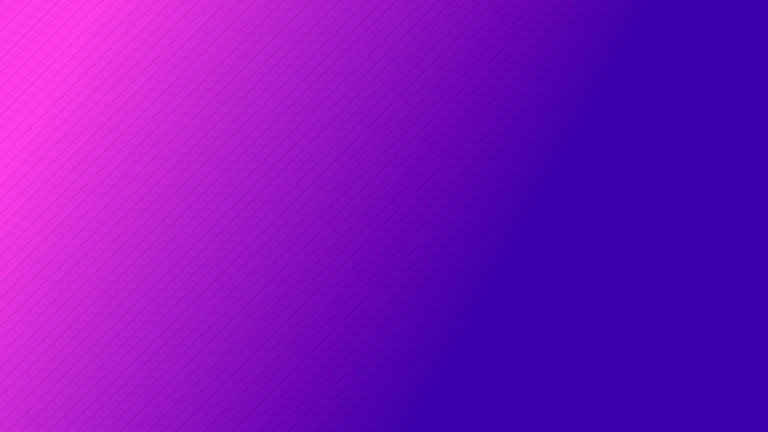
Give the GLSL for this background, as a Shadertoy shader.

```glsl
#define PINK vec3(1.0, 0.24, 0.91)
#define VIOLET vec3(0.43, 0.02, 0.72)
#define INDIGO vec3(0.245, 0.0, 0.67)
#define SLANT 0.56
#define RAMP_START 0.21
#define RAMP_END 1.50
#define VIOLET_STOP 0.76
#define STRIPE_PERIOD 0.0325
#define STRIPE_WIDTH 0.0085
#define STRIPE_SHADE 0.045

// Three-stop colour ramp, flat beyond both ends
vec3 rampColor(float t) {
    vec3 upper = mix(PINK, VIOLET, clamp(t / VIOLET_STOP, 0.0, 1.0));
    float lower = clamp((t - VIOLET_STOP) / (1.0 - VIOLET_STOP), 0.0, 1.0);
    return mix(upper, INDIGO, lower);
}

// Coverage of thin diagonal lines rising to the right
float stripeMask(vec2 p, float pixel) {
    float across = p.x - p.y;
    float offset = abs(mod(across, STRIPE_PERIOD) - 0.5 * STRIPE_PERIOD);
    float halfWidth = 0.5 * STRIPE_WIDTH;
    return 1.0 - smoothstep(halfWidth - pixel, halfWidth + pixel, offset);
}

void mainImage(out vec4 fragColor, in vec2 fragCoord) {
    vec2 p = fragCoord / iResolution.y;
    float pixel = 1.0 / iResolution.y;

    // Slanted gradient from the upper left corner
    float along = p.x + SLANT * (1.0 - p.y);
    float t = (along - RAMP_START) / (RAMP_END - RAMP_START);
    vec3 color = rampColor(t);

    // Stripes fade in the dark region
    float fade = mix(1.0, 0.3, smoothstep(0.7, 1.1, t));
    color *= 1.0 - STRIPE_SHADE * fade * stripeMask(p, pixel);

    fragColor = vec4(color, 1.0);
}
```
